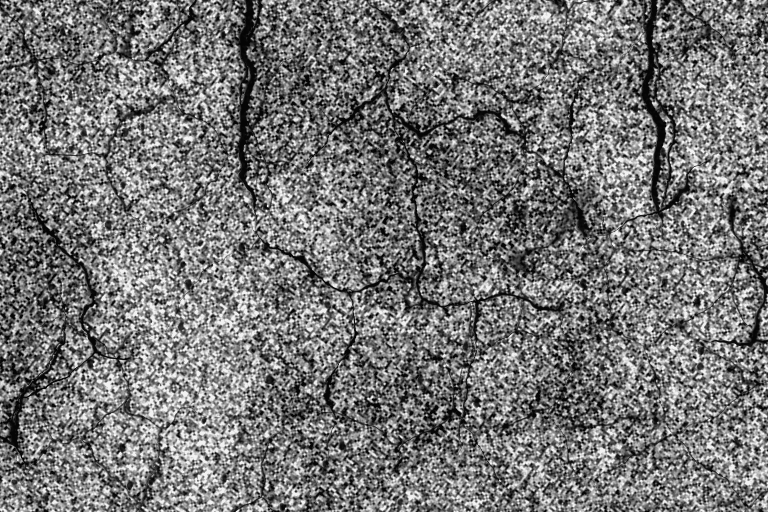
This texture is drawn by a WebGL 1 fragment shader. Its source:

```glsl
precision highp float;
// Weathered, cracked concrete in black and white: gritty fine noise over soft stains,
// cut by upright trunk cracks, a broken web of warped cell borders and small pits.
// All lengths are in units of the canvas height.

uniform vec2 u_resolution;

const float BASE_TONE = 0.515;
const float GRAIN_CONTRAST = 1.55;
const float GRAIN_FINE = 235.0;      // grains per canvas height
const float GRAIN_COARSE = 115.0;
const float STAIN_CONTRAST = 0.55;
const float EDGE_SHADE = 0.07;
const float WEB_SCALE = 2.7;         // crack cells per canvas height
const float WEB_WIDTH = 0.0042;
const float TRUNK_WIDTH = 0.0085;
const float TRUNK_FIRST = 0.06;
const float TRUNK_SPACING = 0.417;
const float PIT_SCALE = 26.0;
const float PIT_SHARE = 0.28;
const float SOFTNESS = 0.002;
const float BLACK = 0.02;
const float WHITE = 0.95;

float hash(vec2 p) {
  vec3 q = fract(vec3(p.xyx) * 0.1031);
  q += dot(q, q.yzx + 33.33);
  return fract((q.x + q.y) * q.z);
}

vec2 hash2(vec2 p) {
  return vec2(hash(p + 17.3), hash(p + 71.9));
}

float noise(vec2 p) {
  vec2 i = floor(p), f = fract(p);
  f = f * f * (3.0 - 2.0 * f);
  return mix(mix(hash(i), hash(i + vec2(1.0, 0.0)), f.x),
             mix(hash(i + vec2(0.0, 1.0)), hash(i + 1.0), f.x), f.y);
}

// Layered noise, centred on zero
float fbm(vec2 p) {
  float sum = 0.0, amp = 0.5;
  for (int i = 0; i < 5; i++) {
    sum += amp * (noise(p) - 0.5);
    p = mat2(1.6, 1.2, -1.2, 1.6) * p + 13.7;
    amp *= 0.5;
  }
  return sum;
}

// Dark cover of a line at distance d; strength 0 hides it
float line(float d, float width, float strength) {
  float w = mix(-SOFTNESS, width, strength);
  return 1.0 - smoothstep(w - SOFTNESS, w + SOFTNESS, d);
}

// Distance to the border between scattered cells
float cellBorder(vec2 p) {
  vec2 cell = floor(p);
  float near = 9.0, second = 9.0;
  for (int y = -1; y <= 1; y++) {
    for (int x = -1; x <= 1; x++) {
      vec2 c = cell + vec2(float(x), float(y));
      float d = length(c + hash2(c) - p);
      second = min(second, max(near, d));
      near = min(near, d);
    }
  }
  return 0.5 * (second - near);
}

// Broken web of thin cracks: x is the crack, y a dim halo beside it
vec2 crackWeb(vec2 p, float scale, float width) {
  float d = cellBorder(p * scale) / scale;
  float strength = smoothstep(0.36, 0.68, noise(p * 3.6 + scale * 5.0));
  strength *= 0.45 + 0.55 * noise(p * 19.0);
  return vec2(line(d, width, strength), strength * exp(-d / 0.014));
}

// Upright cracks, each of two strands that part and rejoin
vec2 trunkCracks(vec2 p) {
  vec2 result = vec2(0.0);
  for (int i = 0; i < 8; i++) {
    float trunk = floor(float(i) / 2.0), strand = mod(float(i), 2.0);
    float upper = mod(trunk, 2.0);
    float x = TRUNK_FIRST + TRUNK_SPACING * trunk;
    x += 0.22 * fbm(vec2(p.y * 3.0, trunk * 7.3));
    x += strand * 0.12 * (noise(vec2(p.y * 6.0, trunk + 40.5)) - 0.5);
    float low = 0.48 * upper, high = 0.5 + 0.7 * upper;
    float span = smoothstep(low, low + 0.2, p.y) * (1.0 - smoothstep(high - 0.12, high, p.y));
    float strength = span * (0.25 + 0.75 * noise(vec2(p.y * 13.0, float(i) + 0.5)));
    strength *= (1.0 - 0.45 * strand) * (0.6 + 0.4 * upper);
    float d = 0.85 * abs(p.x - x);
    result = max(result, vec2(line(d, TRUNK_WIDTH, strength), strength * exp(-d / 0.02)));
  }
  return result;
}

// Scattered small dark holes
float pits(vec2 p) {
  vec2 cell = floor(p * PIT_SCALE);
  vec2 centre = (cell + 0.25 + 0.5 * hash2(cell)) / PIT_SCALE;
  float radius = mix(0.001, 0.0065, pow(hash(cell + 5.1), 2.0));
  float present = step(hash(cell + 9.7), PIT_SHARE);
  return present * line(length((p - centre) * vec2(1.0, 0.7)), radius, 1.0);
}

void main() {
  vec2 p = gl_FragCoord.xy / u_resolution.y;
  vec2 uv = gl_FragCoord.xy / u_resolution;
  vec2 turned = mat2(0.8, 0.6, -0.6, 0.8) * p;

  // Grit in three sizes
  float grain = 0.62 * noise(turned * GRAIN_FINE) + 0.24 * noise(p * GRAIN_COARSE + 31.0)
              + 0.14 * noise(turned * GRAIN_FINE * 1.5 + 57.0) - 0.5;

  // Cloudy stains, darker to the sides
  float stain = STAIN_CONTRAST * fbm(p * 2.6 + 4.2) + 0.16 * fbm(p * 13.0 + 60.0);
  stain -= EDGE_SHADE * (pow(abs(2.0 * uv.x - 1.0), 2.0) - 0.33);

  // Ragged cracks
  vec2 rough = vec2(fbm(p * 5.0 + 3.0), fbm(p * 5.0 + 47.0));
  vec2 grit = 0.006 * vec2(grain, noise(p * 90.0) - 0.5);
  vec2 crack = crackWeb(p + 0.2 * rough + grit, WEB_SCALE, WEB_WIDTH);
  crack = max(crack, 0.8 * crackWeb(p + 0.15 * rough.yx + grit, WEB_SCALE * 2.1, WEB_WIDTH * 0.6));
  crack = max(crack, trunkCracks(p + 0.06 * rough + grit));
  float hole = pits(p + 0.02 * rough + grit);

  float tone = BASE_TONE + GRAIN_CONTRAST * grain + stain - 0.2 * crack.y;
  tone *= 1.0 - 0.94 * max(crack.x, 0.85 * hole);
  gl_FragColor = vec4(vec3(clamp(tone, BLACK, WHITE)), 1.0);
}
```
